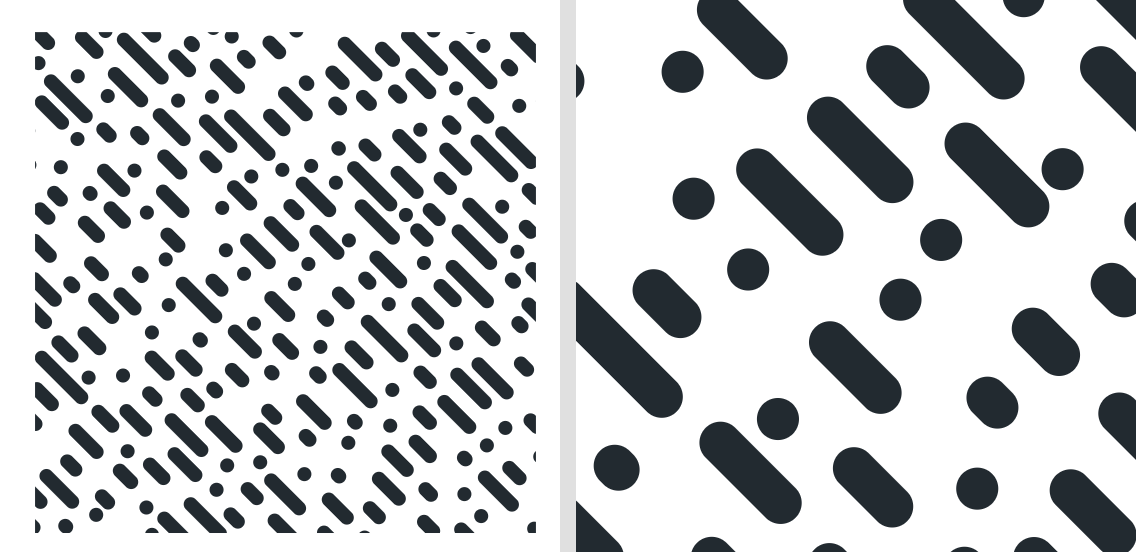
Left, the full canvas; right, a detail of the centre.
A WebGL 2 fragment shader for this pattern:

```glsl
#version 300 es
precision highp float;

uniform vec2 u_resolution;
out vec4 fragColor;

// Lengths are fractions of the canvas height
#define ROW_PITCH 0.0463
#define CELL_LENGTH 0.0913
#define DASH_RADIUS 0.0127
#define CELL_JITTER 0.8
#define GAP_MIN 0.0132
#define GAP_MAX 0.0740
#define DRIFT_DOT 0.0106
#define DRIFT_BAR 0.0053
#define PANEL_CENTER vec2(0.5172, 0.4881)
#define PANEL_HALF 0.4537
#define SEED 7u

const vec3 PAPER = vec3(1.0);
const vec3 INK = vec3(0.133, 0.165, 0.190);

// Integer hash of a cell and a channel, 0 to 1
float hash(ivec2 cell, uint channel) {
    uint h = uint(cell.x + 4096) * 1597334677u
           ^ uint(cell.y + 4096) * 3812015801u
           ^ (channel + SEED * 16u) * 2654435769u;
    h = (h ^ (h >> 16)) * 2246822519u;
    h = (h ^ (h >> 13)) * 3266489917u;
    return float((h ^ (h >> 16)) >> 8) / 16777216.0;
}

// Jittered start of a cell along its row
float cellStart(ivec2 cell) {
    return (float(cell.x) + CELL_JITTER * (hash(cell, 0u) - 0.5)) * CELL_LENGTH;
}

// Distance to the rounded dash of one cell; x runs along the row
float dashDistance(vec2 p, ivec2 cell) {
    float start = cellStart(cell);
    float span = cellStart(cell + ivec2(1, 0)) - start;

    // Short spans collapse to dots
    float gap = mix(GAP_MIN, GAP_MAX, hash(cell, 1u));
    float halfCore = 0.5 * max(span - gap - 2.0 * DASH_RADIUS, 0.0);
    float slack = max(span - GAP_MIN - 2.0 * (halfCore + DASH_RADIUS), 0.0);

    // Slide within the span, and drift off the row axis
    float drift = mix(DRIFT_DOT, DRIFT_BAR, smoothstep(0.0, 0.02, halfCore));
    vec2 center = vec2(
        start + 0.5 * span + slack * (hash(cell, 2u) - 0.5),
        (float(cell.y) + 0.5) * ROW_PITCH + drift * (2.0 * hash(cell, 3u) - 1.0));

    vec2 q = p - center;
    q.x -= clamp(q.x, -halfCore, halfCore);
    return length(q) - DASH_RADIUS;
}

// Nearest dash among the neighbouring rows and cells
float dashField(vec2 p) {
    float nearest = 1.0;
    int row = int(floor(p.y / ROW_PITCH));
    for (int j = -1; j <= 1; j++) {
        int y = row + j;
        float phase = hash(ivec2(0, y), 4u) * CELL_LENGTH;
        vec2 shifted = p + vec2(phase, 0.0);
        int column = int(floor(shifted.x / CELL_LENGTH));
        for (int i = -1; i <= 1; i++) {
            nearest = min(nearest, dashDistance(shifted, ivec2(column + i, y)));
        }
    }
    return nearest;
}

void main() {
    vec2 p = gl_FragCoord.xy / u_resolution.y;
    float pixel = 1.0 / u_resolution.y;

    // Rows fall from upper left to lower right
    vec2 along = vec2(p.x - p.y, p.x + p.y) * inversesqrt(2.0);
    float dashes = clamp(0.5 - dashField(along) / pixel, 0.0, 1.0);

    // Square panel crops the dashes and leaves a margin
    vec2 edge = abs(p - PANEL_CENTER) - PANEL_HALF;
    float panel = clamp(0.5 - max(edge.x, edge.y) / pixel, 0.0, 1.0);

    fragColor = vec4(mix(PAPER, INK, dashes * panel), 1.0);
}
```
